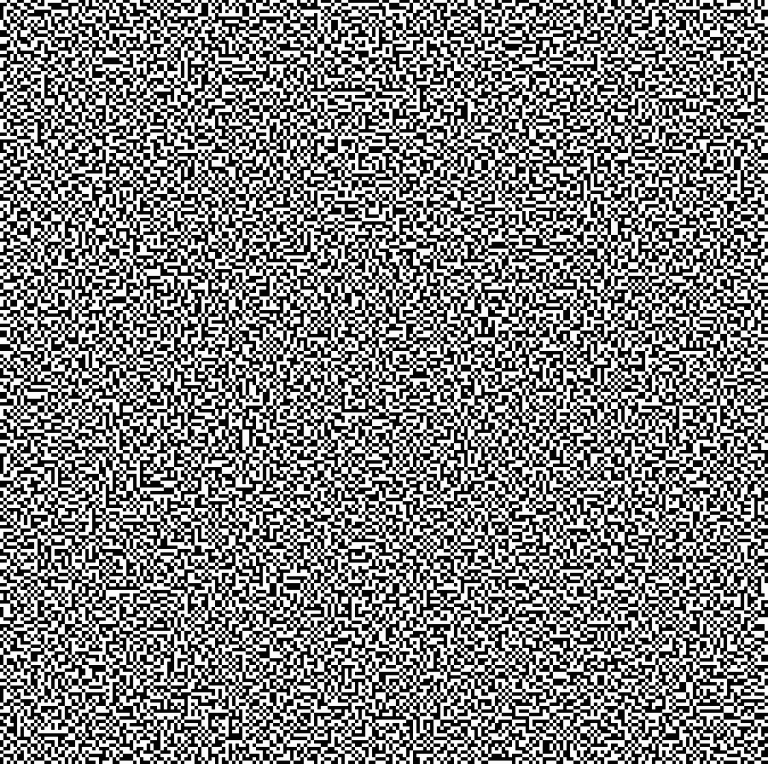
A WebGL 2 fragment shader for this texture:

```glsl
#version 300 es
precision highp float;

uniform vec2 u_resolution;
out vec4 fragColor;

float hash(vec2 p) {
    return fract(sin(dot(p, vec2(12.9898, 78.233))) * 43758.5453);
}

// Noise minus its neighbours, so that adjoining cells tend to differ
float contrastNoise(vec2 cell) {
    float sides = hash(cell + vec2(1.0, 0.0)) + hash(cell - vec2(1.0, 0.0));
    float stacked = hash(cell + vec2(0.0, 1.0)) + hash(cell - vec2(0.0, 1.0));
    return hash(cell) - 0.12 * sides - 0.16 * stacked;
}

// The two strongest cells of each two by two block are white, the others black
float cellTone(vec2 cell) {
    vec2 inBlock = mod(cell, 2.0);
    vec2 block = cell - inBlock;
    float own = contrastNoise(cell);
    float stronger = 0.0;
    for (int i = 0; i < 4; i++) {
        vec2 corner = vec2(float(i % 2), float(i / 2));
        bool isOther = distance(corner, inBlock) > 0.5;
        if (isOther && contrastNoise(block + corner) > own) stronger += 1.0;
    }
    return step(stronger, 1.5);
}

void main() {
    // Square cells, 225 across the canvas width
    float pixelWidth = 225.0 / u_resolution.x;
    vec2 p = gl_FragCoord.xy * pixelWidth - 0.5;
    vec2 cell = floor(p);

    // Share of the pixel lying past each cell border
    vec2 cover = clamp((fract(p) - 0.5) / pixelWidth + 0.5, 0.0, 1.0);

    float lower = mix(cellTone(cell), cellTone(cell + vec2(1.0, 0.0)), cover.x);
    float upper = mix(cellTone(cell + vec2(0.0, 1.0)), cellTone(cell + 1.0), cover.x);
    float tone = mix(lower, upper, cover.y);

    fragColor = vec4(vec3(mix(0.01, 0.99, tone)), 1.0);
}
```
